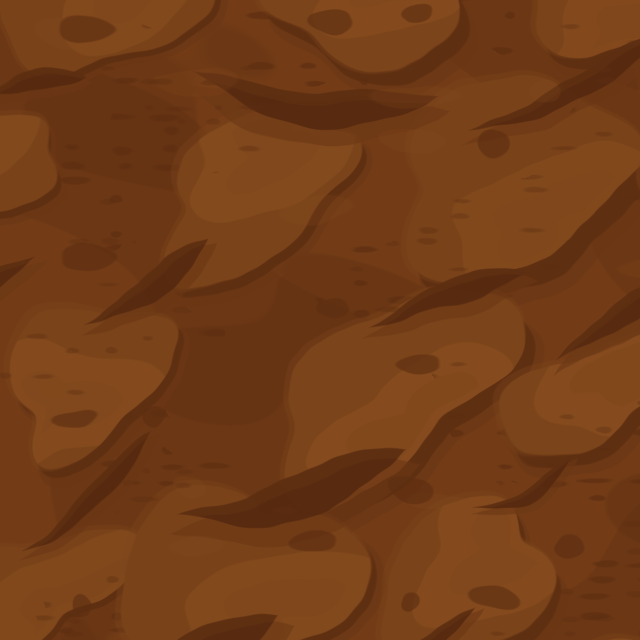
Reproduce this texture procedurally as a Shadertoy shader.

```glsl
// Flat painted brown ground: rounded stone plates, dark tapered cracks, pits and flecks.

const vec3 EARTH     = vec3(0.452, 0.236, 0.088);
const vec3 DEEP      = vec3(0.418, 0.212, 0.079);
const vec3 SHADOW    = vec3(0.365, 0.180, 0.067);
const vec3 DARKEST   = vec3(0.318, 0.146, 0.055);
const vec3 PLATE     = vec3(0.486, 0.270, 0.103);
const vec3 HIGHLIGHT = vec3(0.525, 0.297, 0.117);
const float TAU = 6.2832;
const float SOFT = 0.0016;
const vec2 PLATE_CELL = vec2(0.38, 0.29);

vec2 hash2(vec2 c) {
    vec2 k = vec2(dot(c, vec2(127.1, 311.7)), dot(c, vec2(269.5, 183.3)));
    return fract(sin(k) * 43758.5);
}

// Coordinates along an axis that rises by the given angle
vec2 alongAxis(vec2 p, float angle) {
    float c = cos(angle), s = sin(angle);
    return vec2(c * p.x + s * p.y, c * p.y - s * p.x);
}

// Layered sines: a smooth field of about -1 to 1
float waves(vec2 p, float phase) {
    return 0.5 * sin(p.x + 1.3 * sin(p.y * 0.8 + phase))
         + 0.3 * sin(p.y * 1.7 - p.x * 0.6 + phase * 2.0)
         + 0.2 * sin(p.x * 2.3 + p.y * 1.9 + phase * 3.0);
}

// Rounded outline, negative inside; lop sets how uneven it is
float blob(vec2 p, vec2 size, vec2 seed, float lop) {
    vec2 q = p / size;
    float a = atan(q.y, q.x);
    float radius = 1.0 + lop * (sin(2.0 * a + TAU * seed.x)
                 + sin(3.0 * a + TAU * seed.y)
                 + 0.3 * sin(5.0 * a + TAU * (seed.x + seed.y)));
    return (length(q) - radius) * min(size.x, size.y);
}

// Bent sliver that tapers to a point at both ends
float sliver(vec2 p, float halfLength, float halfWidth, float bend) {
    float t = clamp(p.x / halfLength, -1.5, 1.5);
    float y = p.y - bend * (t * t - 0.4);
    float body = abs(y) - halfWidth * (1.0 - t * t) * (1.0 + 0.4 * t);
    return max(body, abs(p.x) - halfLength);
}

void paint(inout vec3 col, vec3 ink, float d, float alpha) {
    col = mix(col, ink, alpha * (1.0 - smoothstep(-SOFT, SOFT, d)));
}

vec2 plateCentre(vec2 cell) {
    float stagger = 0.5 * mod(cell.y, 2.0);
    vec2 jitter = 0.28 * (hash2(cell + 4.0) - 0.5);
    return (cell + vec2(stagger, 0.4) + jitter) * PLATE_CELL;
}

// Plate outline; grow widens it
float plate(vec2 p, vec2 cell, float grow) {
    vec2 h = hash2(cell + 17.0);
    vec2 size = mix(vec2(0.125, 0.070), vec2(0.205, 0.135), h.y);
    vec2 q = alongAxis(p - plateCentre(cell), 0.7 * h.x);
    return blob(q, size + grow, hash2(cell + 31.0), 0.15);
}

// One flat ellipse per cell, kept by chance
float fleck(vec2 p, vec2 cellSize, float keep, float seed) {
    vec2 g = p / cellSize, id = floor(g);
    vec2 h = hash2(id + seed), k = hash2(id + seed + 53.0);
    vec2 size = cellSize * mix(vec2(0.10, 0.14), vec2(0.36, 0.25), k);
    vec2 q = (fract(g) - 0.5 - 0.26 * (h - 0.5)) * cellSize;
    float d = blob(q, size, h, 0.05);
    return hash2(id + seed + 91.0).x < keep ? d : 1.0;
}

void mainImage(out vec4 fragColor, in vec2 fragCoord) {
    vec2 uv = fragCoord / iResolution.xy;
    vec2 p = uv + 0.011 * vec2(waves(uv * 15.0, 1.0), waves(uv * 17.0, 4.0))
                + 0.002 * vec2(waves(uv * 48.0, 2.0), waves(uv * 52.0, 5.0));

    // Broad flat tones of the soil, with clustered flat flecks
    vec3 col = EARTH;
    paint(col, DEEP, 0.08 * (0.05 - waves(uv * 7.0, 2.6)), 0.9);
    paint(col, SHADOW, 0.06 * (0.5 - waves(uv * vec2(6.0, 10.0), 0.7)), 0.4);
    float cluster = smoothstep(-0.1, 0.4, waves(uv * vec2(9.0, 11.0), 3.3));

    // Shade that falls below and beside each plate
    for (int y = -1; y < 5; y++)
    for (int x = -1; x < 4; x++) {
        vec2 cell = vec2(x, y);
        vec2 drop = vec2(0.013, -0.022) * (0.4 + 0.9 * hash2(cell).x);
        paint(col, DEEP, plate(p - 1.5 * drop, cell, 0.006), 0.7);
        paint(col, SHADOW, plate(p - drop, cell, 0.0), 0.85);
    }
    paint(col, SHADOW, fleck(uv, vec2(0.075, 0.026), 0.5 * cluster, 41.0), 0.7);

    // Plates with a faint rim and a lighter facet
    for (int y = -1; y < 5; y++)
    for (int x = -1; x < 4; x++) {
        vec2 cell = vec2(x, y), h = hash2(cell + 8.0);
        float body = plate(p, cell, 0.0);
        vec2 shift = 0.075 * cos(TAU * h.x + vec2(0.0, 1.57));
        vec2 q = alongAxis(p - plateCentre(cell) - shift, 0.4);
        float facet = blob(q, vec2(0.150, 0.100), h, 0.15);
        paint(col, PLATE, plate(p + vec2(0.004, -0.003), cell, 0.005), 0.35);
        paint(col, mix(EARTH, PLATE, 0.6 + 0.4 * h.y), body, 1.0);
        paint(col, HIGHLIGHT, max(body, facet), 0.55 + 0.45 * h.y);
        paint(col, PLATE, max(body + 0.012, facet + 0.045), 0.45);
    }

    // Tapered hollows in two dark tones, from level to rising to the right
    for (int y = -1; y < 4; y++)
    for (int x = -1; x < 3; x++) {
        vec2 cell = vec2(x, y), h = hash2(cell + 63.0), k = hash2(cell + 77.0);
        vec2 centre = plateCentre(cell) + PLATE_CELL * vec2(0.25, 0.5);
        vec2 q = alongAxis(p - centre, mix(-0.15, 0.75, h.x));
        float halfLength = mix(0.08, 0.20, h.y);
        float halfWidth = halfLength * mix(0.11, 0.20, k.x);
        float bend = 0.07 * (k.y - 0.35);
        float hollow = sliver(q, halfLength, halfWidth, bend);
        vec2 below = vec2(0.0, 0.35 * halfWidth);
        paint(col, DEEP, sliver(q + 2.0 * below, halfLength * 1.1, halfWidth * 1.3, bend), 0.6);
        paint(col, SHADOW, hollow, 0.95);
        float core = sliver(q + below, halfLength, halfWidth * 0.7, bend);
        paint(col, DARKEST, max(hollow, core), 0.5);
    }

    // Pale stains, pits and a few loose flecks
    paint(col, HIGHLIGHT, fleck(p, vec2(0.19, 0.09), 0.25, 5.0), 0.20);
    paint(col, SHADOW, fleck(p + 0.07, vec2(0.13, 0.09), 0.14, 23.0), 0.65);
    paint(col, SHADOW, fleck(uv + 0.02, vec2(0.055, 0.021), 0.16 * cluster, 67.0), 0.4);

    fragColor = vec4(col, 1.0);
}
```
